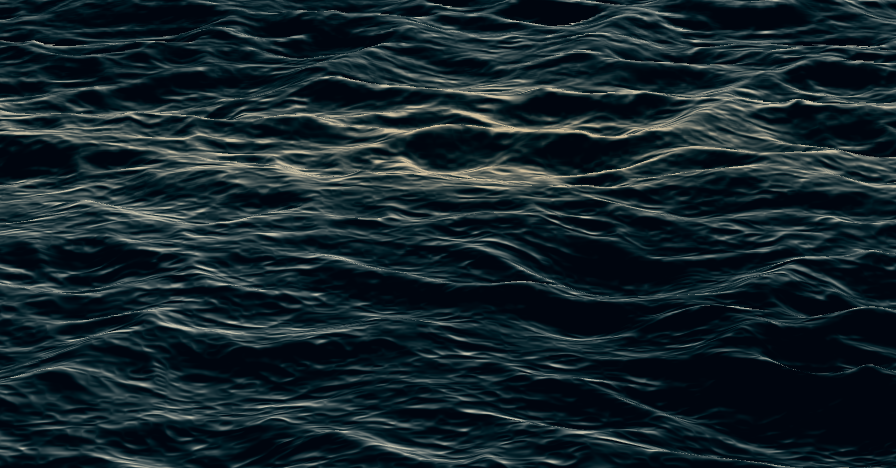
A Shadertoy shader for this texture:

```glsl
float hash(vec2 cell) {
    vec3 p = fract(cell.xyx * vec3(0.1031, 0.1030, 0.0973));
    p += dot(p, p.yzx + 33.33);
    return fract((p.x + p.y) * p.z);
}

// Smooth value noise, -1 to 1
float noise(vec2 p) {
    vec2 i = floor(p), f = p - i;
    vec2 u = f * f * f * (f * (f * 6.0 - 15.0) + 10.0);
    float low = mix(hash(i), hash(i + vec2(1, 0)), u.x);
    float high = mix(hash(i + vec2(0, 1)), hash(i + vec2(1, 1)), u.x);
    return 2.0 * mix(low, high, u.y) - 1.0;
}

// Ridged waves: sharp crests, round troughs
float waveHeight(vec2 p, int octaves) {
    float height = 0.0, amplitude = 0.043;
    p = mat2(0.96, 0.28, -0.28, 0.96) * p * 3.6 + 40.0;
    for (int i = 0; i < octaves; i++) {
        float n = noise(p);
        height += amplitude * (0.35 - sqrt(n * n + 0.015));
        p = mat2(1.6, 1.0, -1.0, 1.6) * p + 7.3;
        amplitude *= 0.49;
    }
    return height;
}

float nearness(float depth) {
    return 2.1 - depth;
}

// Flat sea in perspective, addressed by canvas position
vec2 seaPoint(float x, float depth) {
    return vec2(0.8 * (x - 0.95), 6.2) / nearness(depth);
}

// Walk away from the viewer until a wave covers this canvas position
float visibleDepth(vec2 pos) {
    float stride = 0.005, depth = pos.y - 0.04, lastGap = 0.04;
    for (int i = 0; i < 34; i++) {
        float rise = waveHeight(seaPoint(pos.x, depth), 3) * nearness(depth);
        float gap = pos.y - depth - rise;
        if (gap <= 0.0) {
            return depth + stride * gap / max(lastGap - gap, 0.0001);
        }
        lastGap = gap;
        depth += stride;
    }
    return depth;
}

vec3 seaColor(vec2 pos) {
    float depth = visibleDepth(pos);
    float near = nearness(depth);
    vec2 p = seaPoint(pos.x, depth);

    // Slopes over a footprint that widens with distance
    float reach = 0.025 / (near * near);
    float here = waveHeight(p, 6);
    float slopeAway = (waveHeight(p + vec2(0, reach), 6) - here) / reach;
    float slopeSide = (waveHeight(p + vec2(reach, 0), 6) - here) / reach;

    // Backs of waves mirror the low sky, fronts stay dark
    float shine = (0.19 / near - slopeAway - 0.2 * slopeSide) / 0.19;
    float band = exp(-pow((pos.y - 0.69) / 0.14, 2.0));
    float glow = band * (0.4 + 0.6 * exp(-pow((pos.x - 1.1) / 0.4, 2.0)));
    float shade = smoothstep(0.9, 1.7, pos.x) * smoothstep(0.5, 0.2, pos.y);
    float gust = noise(p * vec2(2.2, 1.6) + 3.7);
    shine = 0.92 * shine + 0.9 * glow - 0.4 * shade + 0.4 * gust - 0.12;

    // Blue-black water rising to pale grey light
    float lift = max(shine + 1.05, 0.0);
    float light = min(0.02 + 0.057 * lift * lift, 0.75);
    vec3 color = vec3(1.18 * light - 0.13, light, light + 0.035 - 0.2 * light * light);
    color += light * glow * vec3(0.1, 0.0, -0.1);
    return clamp(color, 0.0, 1.0);
}

void mainImage(out vec4 fragColor, in vec2 fragCoord) {
    // Two samples per pixel soften the crests
    vec2 offset = vec2(0.2, 0.25);
    vec3 color = seaColor((fragCoord + offset) / iResolution.y);
    color += seaColor((fragCoord - offset) / iResolution.y);
    fragColor = vec4(0.5 * color, 1.0);
}
```
